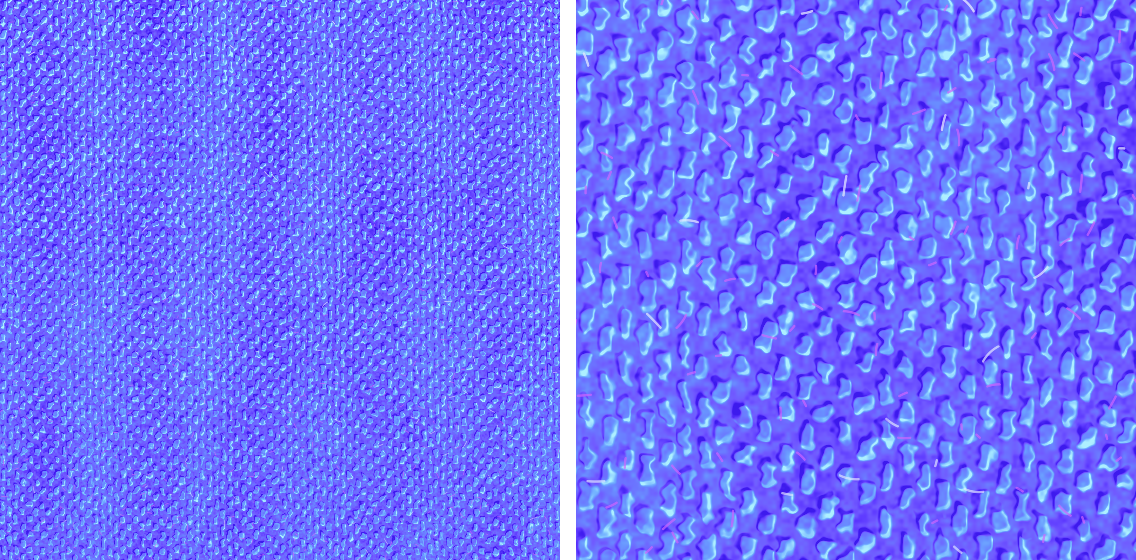
Left: the whole. Right: its middle third, enlarged.
A WebGL 2 fragment shader for this texture map:

```glsl
#version 300 es
precision highp float;
// Normal map of a knitted mesh: staggered columns of small pits with stray fibres.

#define COLUMNS 84.0
#define ROWS 37.0
#define BANDS 5.0
#define SLIT_SIZE vec2(0.27, 0.72)
#define ROUND_SIZE vec2(0.36, 0.50)
#define RELIEF vec2(-0.18, 0.24)
#define GRAIN 3.0
#define FIBRE_GRID 46.0
#define PINK_SHARE 0.34
#define WHITE_SHARE 0.07
#define FIBRE_WIDTH 0.0007

uniform vec2 u_resolution;
out vec4 fragColor;

// Slope colours, from the shaded rim to the lit edge
const vec3 SLOPE[7] = vec3[7](
    vec3(0.24, 0.10, 0.93), vec3(0.37, 0.23, 1.00), vec3(0.44, 0.35, 1.00),
    vec3(0.42, 0.46, 1.00), vec3(0.41, 0.59, 1.00), vec3(0.46, 0.71, 1.00),
    vec3(0.68, 0.94, 1.00));
const vec3 PINK = vec3(0.80, 0.40, 1.00);
const vec3 PALE = vec3(0.90, 0.92, 1.00);

float hash(vec2 p) {
    vec3 q = fract(p.xyx * 0.1031);
    q += dot(q, q.yzx + 33.33);
    return fract((q.x + q.y) * q.z);
}

float noise(vec2 p) {
    vec2 i = floor(p), f = fract(p);
    f = f * f * (3.0 - 2.0 * f);
    return mix(mix(hash(i), hash(i + vec2(1, 0)), f.x),
               mix(hash(i + vec2(0, 1)), hash(i + vec2(1, 1)), f.x), f.y);
}

vec3 slopeColor(float level) {
    float t = clamp(level + 1.0, 0.0, 5.999);
    int i = int(t);
    return mix(SLOPE[i], SLOPE[i + 1], fract(t));
}

// Bands of columns: 1 where pits are round, -1 where they are slits
float bandWave(float x) {
    return cos(6.28318 * (BANDS * x - 0.35));
}

// Coverage of a rounded box, in units of the column width
float pit(vec2 p, vec2 size, float soft) {
    float radius = size.x * 0.85;
    vec2 d = abs(p) - size + radius;
    float dist = length(max(d, 0.0)) + min(max(d.x, d.y), 0.0) - radius;
    return smoothstep(soft, -soft, dist);
}

// x: pit floor, y: shaded rim at upper left, z: lit edge at lower right
vec3 pits(vec2 uv, float soft) {
    vec2 p = uv * COLUMNS;
    p.x += 0.4 * (noise(uv * vec2(14.0, 22.0)) - 0.5);
    // Frayed outlines
    p += 0.45 * (vec2(noise(uv * 190.0 + 5.0), noise(uv * 190.0 + 77.0)) - 0.5);
    float pitch = COLUMNS / ROWS;
    vec3 cover = vec3(0.0);
    for (int i = -1; i <= 1; i++) {
        float column = floor(p.x) + float(i);
        float wave = bandWave(column / COLUMNS);
        float shift = 0.5 * mod(column, 2.0) + 0.22 * hash(vec2(column, 7.0));
        float nearest = floor(p.y / pitch - shift);
        for (int j = -1; j <= 1; j++) {
            float row = nearest + float(j);
            vec2 id = vec2(column, row) + 50.0;
            vec2 jitter = vec2(hash(id), hash(id + 91.0)) - 0.5;
            float roundness = clamp(0.45 + 0.5 * wave + 0.7 * (hash(vec2(column, 3.0)) - 0.5)
                                    + 0.3 * jitter.x, 0.0, 1.0);
            vec2 center = vec2(column + 0.5, (row + 0.5 + shift) * pitch);
            vec2 q = p - center - jitter * vec2(0.16, 0.28);
            q.x -= q.y * roundness * (0.18 + 0.4 * jitter.y);
            vec2 size = mix(SLIT_SIZE, ROUND_SIZE, roundness) * (1.0 + 0.35 * jitter.yx);
            float inside = pit(q, size, soft);
            float moved = pit(q - RELIEF, size, soft);
            cover = max(cover, vec3(inside, moved * (1.0 - inside), inside * (1.0 - moved)));
        }
    }
    return cover;
}

// Short bent fibres scattered on a grid; x: pink, y: pale
vec2 fibres(vec2 uv, float pixel) {
    vec2 cover = vec2(0.0), home = floor(uv * FIBRE_GRID);
    for (int k = 0; k < 9; k++) {
        vec2 id = home + vec2(k % 3 - 1, k / 3 - 1) + 20.0;
        float kind = hash(id + 13.0);
        if (kind > PINK_SHARE + WHITE_SHARE) continue;
        bool pale = kind > PINK_SHARE;
        vec2 center = (id - 20.0 + vec2(hash(id), hash(id + 31.0))) / FIBRE_GRID;
        float angle = 6.28318 * hash(id + 57.0);
        vec2 axis = vec2(cos(angle), sin(angle)), q = uv - center;
        q = vec2(dot(q, axis), dot(q, vec2(-axis.y, axis.x)));
        q.y += 50.0 * (hash(id + 73.0) - 0.5) * q.x * q.x;
        float reach = mix(0.001, 0.005, hash(id + 83.0)) * (pale ? 1.3 : 1.0);
        float dist = length(vec2(max(abs(q.x) - reach, 0.0), q.y));
        float line = smoothstep(FIBRE_WIDTH + pixel, FIBRE_WIDTH - pixel, dist);
        cover = max(cover, pale ? vec2(0.0, line) : vec2(line, 0.0));
    }
    return cover;
}

void main() {
    vec2 uv = gl_FragCoord.xy / u_resolution;
    float pixel = 0.5 / min(u_resolution.x, u_resolution.y);
    vec3 relief = pits(uv, max(0.08, pixel * COLUMNS));

    // Yarn surface: fine grain, broad unevenness and band tint
    float grain = 0.55 * noise(uv * 180.0) + 0.45 * noise(uv * 370.0 + 40.0) - 0.5;
    float level = 1.25 + GRAIN * grain + 0.9 * (noise(uv * vec2(12.0, 5.0)) - 0.5);
    level -= 0.3 * bandWave(uv.x);
    level -= 1.9 * relief.y;
    level = mix(level, 2.6 + 2.6 * grain, relief.x);
    level += (1.6 + 0.7 * uv.y) * relief.z;

    vec3 color = slopeColor(level);
    vec2 fibre = fibres(uv, pixel);
    color = mix(color, PINK, 0.7 * fibre.x);
    color = mix(color, PALE, (0.5 + 0.4 * uv.y) * fibre.y);
    fragColor = vec4(color, 1.0);
}
```
